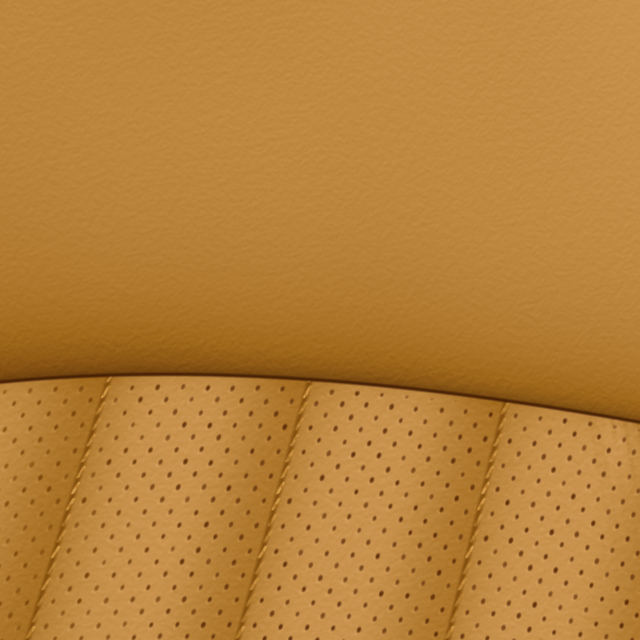
Reproduce this texture procedurally as a three.js fragment shader.

```glsl
// Tan leather seat: smooth grained upper panel above perforated, stitched channels.
varying vec2 vUv;

const float HOLE_COLUMNS = 8.0;
const float ROW_PITCH = 0.0195;
const float STITCH_PITCH = 0.025;

float hash(vec2 p) {
  return fract(sin(dot(p, vec2(127.1, 311.7))) * 43758.5453);
}

float noise(vec2 p) {
  vec2 i = floor(p), f = fract(p);
  f = f * f * (3.0 - 2.0 * f);
  return mix(mix(hash(i), hash(i + vec2(1, 0)), f.x),
             mix(hash(i + vec2(0, 1)), hash(i + vec2(1, 1)), f.x), f.y);
}

float pebble(vec2 p) {
  return 0.6 * noise(p) + 0.4 * noise(p * 1.6 + 7.3);
}

// Relief lit from the upper left
float grain(vec2 uv, float scale) {
  vec2 p = mat2(0.85, 0.45, -0.55, 0.85) * uv * scale;
  return pebble(p) - pebble(p + vec2(-0.4, 0.45));
}

// Tone 0..1 to leather colour
vec3 leather(float tone) {
  vec3 deep = vec3(0.33, 0.14, 0.0);
  vec3 mid = vec3(0.63, 0.41, 0.105);
  vec3 pale = vec3(0.82, 0.61, 0.35);
  return mix(mix(deep, mid, clamp(tone * 2.0, 0.0, 1.0)), pale,
             clamp(tone * 2.0 - 1.0, 0.0, 1.25));
}

// Height of the curved border between the two parts
float borderHeight(float x) {
  float d = x - 0.26;
  return 0.4145 - 0.17 * d * d + 0.045 * d * d * d;
}

float channelWidth(float y) {
  return 0.328 - 0.033 * y;
}

// Whole numbers fall on the slanted seams
float channelCoord(vec2 uv) {
  return (uv.x - 0.044 - 0.312 * uv.y) / channelWidth(uv.y);
}

float upperTone(vec2 uv, float above) {
  float tone = 0.83 - 0.5 * exp(-max(above, 0.0) / 0.12);
  tone += 0.1 * (uv.x - 0.5) + 0.03 * (noise(uv * 5.0) - 0.5);
  return tone + 0.1 * grain(uv, 165.0);
}

float channelTone(vec2 uv, float below, float channel) {
  float f = fract(channel);
  float tone = 0.81 + 0.1 * smoothstep(0.0, 0.3, f);
  tone -= 0.29 * smoothstep(0.5, 1.0, f) + 0.12 * exp(-f * 22.0);
  tone -= 0.12 * exp(-max(below, 0.0) / 0.025);
  tone -= 0.06 * (1.0 - smoothstep(0.0, 0.3, uv.x));
  // Fine creases near the right border
  float crease = noise(vec2(uv.x * 150.0 + uv.y * 25.0, uv.y * 14.0)) - 0.5;
  tone += 0.22 * crease * smoothstep(0.88, 0.98, uv.x) * exp(-below * 9.0);
  return tone + 0.11 * grain(uv, 150.0);
}

// Staggered perforations: x = hole, y = lit rim
vec2 perforation(vec2 uv, float below, float channel) {
  float row = (uv.y - 0.6 * borderHeight(uv.x)) / ROW_PITCH;
  float stagger = 0.5 * mod(floor(row), 2.0);
  float column = fract(channel) * HOLE_COLUMNS + stagger;
  float centre = (floor(column) + 0.5 - stagger) / HOLE_COLUMNS;
  vec2 id = vec2(floor(column) + 20.0 * floor(channel), floor(row));
  vec2 cell = vec2(channelWidth(uv.y) / HOLE_COLUMNS, ROW_PITCH);
  vec2 p = (fract(vec2(column, row)) - 0.5) * cell;
  p += 0.002 * (vec2(hash(id), hash(id + 31.0)) - 0.5);
  float radius = mix(0.0037, 0.0046, hash(id + 57.0));
  float hole = 1.0 - smoothstep(radius - 0.003, radius + 0.0016, length(p * vec2(1.15, 0.85)));
  float rim = 1.0 - smoothstep(0.002, 0.0065, length(p + vec2(0.002, 0.004)));
  float inside = step(0.03, centre) * step(centre, 0.97) * smoothstep(0.008, 0.016, below);
  return vec2(hole * mix(0.65, 1.0, hash(id + 83.0)), rim) * inside;
}

// Slanted, uneven thread capsules along each seam
float stitch(float across, float y) {
  float turn = y / STITCH_PITCH;
  float wear = hash(vec2(floor(turn), 5.0));
  float along = (fract(turn) - 0.5) * STITCH_PITCH;
  vec2 p = vec2(across - 0.3 * along + 0.002 * (wear - 0.5), along);
  p.y -= clamp(p.y, -0.007, 0.007);
  return mix(0.55, 1.0, wear) * (1.0 - smoothstep(0.001, 0.0045, length(p)));
}

vec3 channels(vec2 uv, float below) {
  float channel = channelCoord(uv);
  vec3 color = leather(channelTone(uv, below, channel));
  vec2 holes = perforation(uv, below, channel);
  color += 0.03 * holes.y;
  vec3 holeColor = mix(vec3(0.48, 0.27, 0.03), vec3(0.33, 0.14, 0.01), smoothstep(0.0, 0.4, uv.x));
  color = mix(color, holeColor, 0.88 * holes.x);
  // Seam groove and thread
  float across = (channel - floor(channel + 0.5)) * channelWidth(uv.y);
  float groove = 1.0 - smoothstep(0.0, 0.008, abs(across + 0.001));
  color = mix(color, vec3(0.46, 0.26, 0.02), 0.75 * groove);
  float fibre = noise(vec2(across * 400.0, uv.y * 200.0)) - 0.5;
  vec3 thread = vec3(0.8, 0.57, 0.25) + 0.2 * fibre;
  return mix(color, thread, 0.9 * stitch(across - 0.001, uv.y));
}

void main() {
  float above = vUv.y - borderHeight(vUv.x);
  vec3 color = mix(channels(vUv, -above), leather(upperTone(vUv, above)),
                   smoothstep(-0.002, 0.002, above));
  // Dark fold with a soft shadow above it
  float fold = 1.0 - smoothstep(0.0, 0.005, abs(above - 0.0005));
  float shadow = exp(-max(above, 0.0) / 0.01) * smoothstep(-0.003, 0.003, above);
  color *= 1.0 - 0.22 * shadow;
  color = mix(color, vec3(0.25, 0.10, 0.01), 0.85 * fold);
  gl_FragColor = vec4(color, 1.0);
}
```
